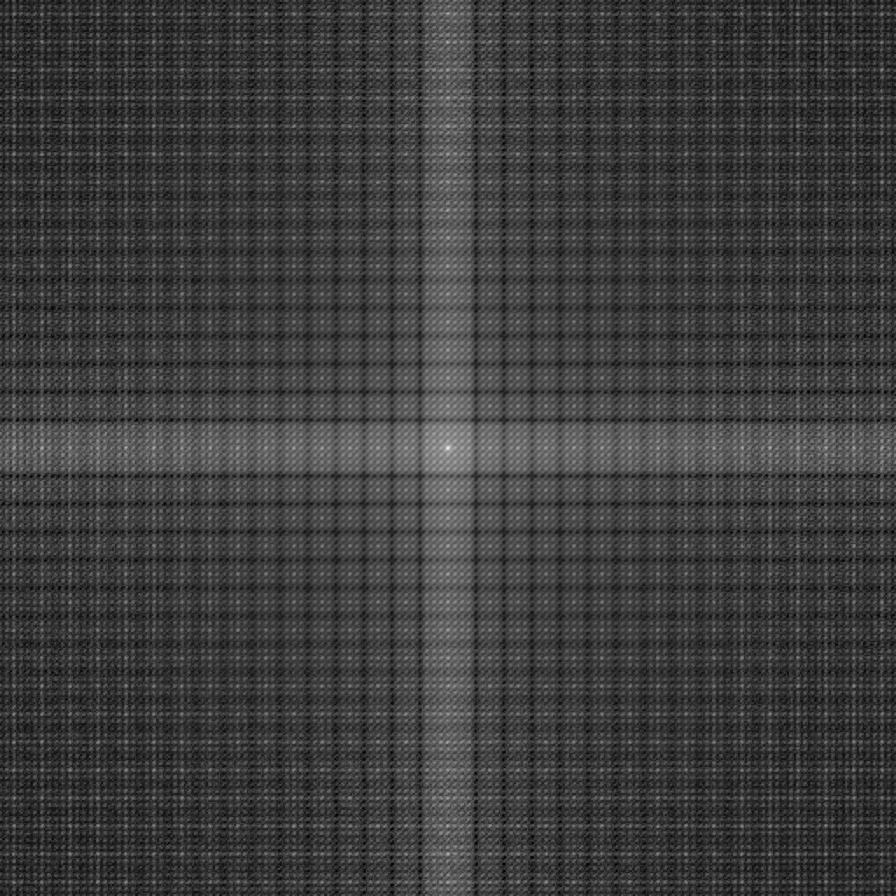
Give the GLSL for this pattern, as a Shadertoy shader.

```glsl
const float TAU = 6.2831853;

float hash(vec2 p) {
    return fract(sin(dot(p, vec2(127.1, 311.7))) * 43758.5453);
}

// Smooth central lobe with a slow logarithmic tail
float falloff(float x) {
    return 0.02 * log(1.0 + 9.0 * x * x) + 0.035 * smoothstep(0.7, 1.05, abs(x));
}

// Dark nulls at every whole number except zero
float nullLine(float x) {
    float d = abs(fract(x + 0.5) - 0.5);
    float outside = smoothstep(0.5, 0.7, abs(x));
    float line = 0.15 * exp(-d * d / 0.005) + 0.03 * exp(-d * d / 0.04);
    return outside * line * exp(-abs(x) / 9.0);
}

// Thin bright ridge through the middle of each lobe
float ridge(float x) {
    float d = abs(x) < 1.0 ? abs(x) : abs(fract(x) - 0.5);
    return exp(-d * d / 0.004);
}

void mainImage(out vec4 fragColor, in vec2 fragCoord) {
    vec2 uv = fragCoord / iResolution.xy;
    vec2 p = (uv - 0.5) * 32.0;
    vec2 a = abs(p);

    // Bright cross and grid of nulls
    float v = 0.56 - falloff(p.x) - falloff(p.y);
    v -= nullLine(p.x) + nullLine(p.y);

    // Dotted diagonal weave, strongest towards the axes
    vec2 wave = cos(TAU * 4.0 * p);
    float rising = cos(TAU * 4.0 * (p.x - p.y));
    float falling = cos(TAU * 4.0 * (p.x + p.y));
    float near = mix(0.4, 1.0, exp(-min(a.x, a.y) / 7.0));
    v += near * (0.055 * rising + 0.02 * falling);
    v += 0.022 * (wave.x + wave.y);

    // Fine threads that grow towards the borders
    vec2 far = smoothstep(1.0, 14.0, a);
    v += 0.025 * dot(far, wave);
    v += 0.045 * (ridge(p.x) * far.x + ridge(p.y) * far.y);
    v += 0.09 * ridge(p.x) * ridge(p.y);

    // Grain
    float grain = hash(floor(uv * 512.0)) - 0.5;
    v += grain * (0.03 + 0.09 * max(far.x, far.y));

    // Central peak
    v += 0.2 * exp(-dot(p, p) / 0.02);

    fragColor = vec4(vec3(clamp(v, 0.0, 1.0)), 1.0);
}
```
